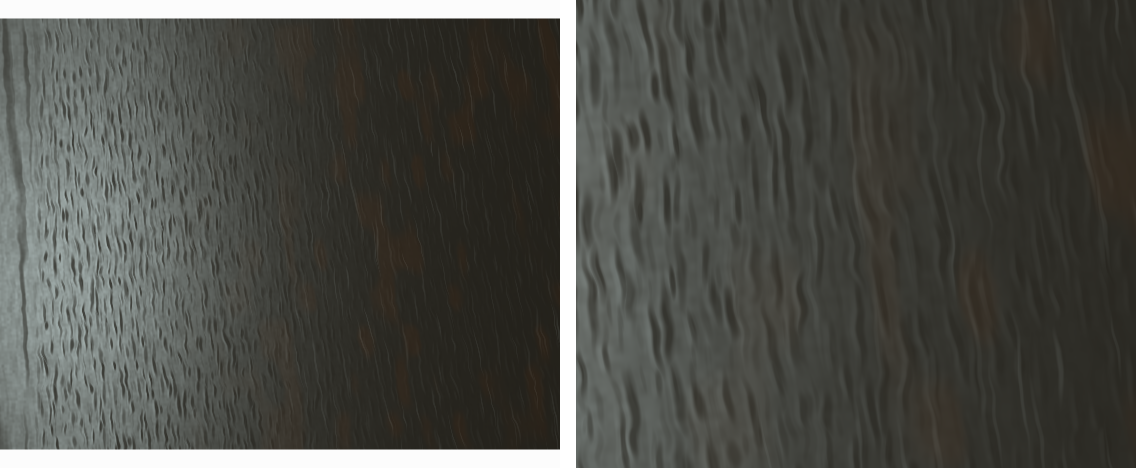
Left: the whole. Right: its middle third, enlarged.
This texture is drawn by a Shadertoy shader. Its source:

```glsl
// Dark stained open-pore wood under a soft sheen from the left, between white bands.

const vec3 WOOD_DARK = vec3(0.130, 0.120, 0.095);
const vec3 WOOD_SHEEN = vec3(0.560, 0.600, 0.590);
const vec3 WARM_STAIN = vec3(0.030, 0.004, -0.010);
const vec3 BAND_WHITE = vec3(0.99);
const float BAND_HEIGHT = 0.0395;
const vec2 SHEEN_CENTER = vec2(0.13, 0.43);
const vec2 SHEEN_SIZE = vec2(0.28, 0.46);
const vec2 PORE_CELL = vec2(0.0175, 0.046);
const vec2 FINE_CELL = vec2(0.0125, 0.031);
const vec2 RIDGE_CELL = vec2(0.034, 0.095);
const float RIM_SHIFT = 0.0042;
const float SMOOTH_STRIP = 0.072;

float hash(vec2 p) {
    return fract(sin(dot(p, vec2(127.1, 311.7))) * 43758.5453);
}

float noise(vec2 p) {
    vec2 i = floor(p), f = fract(p);
    f = f * f * (3.0 - 2.0 * f);
    return mix(mix(hash(i), hash(i + vec2(1, 0)), f.x),
               mix(hash(i + vec2(0, 1)), hash(i + vec2(1, 1)), f.x), f.y);
}

// Scattered tapered dashes, one per jittered cell; width is relative to the cell.
float dashes(vec2 p, vec2 cell, float width, float seed) {
    vec2 base = floor(p / cell);
    float cover = 0.0;
    for (int j = -1; j <= 1; j++) {
        for (int i = -1; i <= 1; i++) {
            vec2 id = base + vec2(i, j);
            vec2 key = id + seed;
            vec2 jitter = vec2(hash(key), hash(key + 17.3)) - 0.5;
            vec2 d = p - (id + 0.5 + jitter * vec2(0.75, 0.9)) * cell;
            float size = hash(key + 41.7);
            d.x += d.y * 0.16 * (hash(key + 63.1) - 0.5);
            vec2 radius = cell * vec2(width * mix(0.6, 1.25, hash(key + 5.9)),
                                      mix(0.22, 0.72, size));
            float dash = 1.0 - smoothstep(0.35, 1.25, length(d / radius));
            cover = max(cover, dash * mix(0.45, 1.0, hash(key + 29.2)));
        }
    }
    return cover;
}

// Broad reflected light, strongest low on the left.
float sheen(vec2 uv) {
    vec2 d = (uv - SHEEN_CENTER) / SHEEN_SIZE;
    float fall = mix(0.38, 1.0, exp(-d.y * d.y));
    float glow = 0.80 * exp(-d.x * d.x) * fall;
    return glow + 0.23 * pow(1.0 - uv.x, 1.4) * mix(0.8, 1.0, fall) + 0.025;
}

// Coordinates along the grain, leaning more toward the right.
vec2 grainSpace(vec2 uv, vec2 p) {
    float lean = mix(0.05, 0.21, uv.x);
    float meander = noise(p * vec2(16.0, 24.0)) - 0.5;
    float ripple = noise(p * vec2(50.0, 65.0) + 9.0) - 0.5;
    return vec2(p.x + lean * p.y + 0.007 * meander + 0.004 * ripple, p.y);
}

void mainImage(out vec4 fragColor, in vec2 fragCoord) {
    vec2 uv = fragCoord / iResolution.xy;
    vec2 p = fragCoord / iResolution.y;
    vec2 g = grainSpace(uv, p);
    vec2 shift = vec2(RIM_SHIFT, 0.001);

    // Open pores with a lit rim beside each one
    float poreZone = smoothstep(SMOOTH_STRIP - 0.02, SMOOTH_STRIP + 0.015, uv.x);
    float fade = 1.0 - smoothstep(0.22, 0.75, uv.x);
    float pore = dashes(g, PORE_CELL, 0.23, 0.0);
    float rim = max(dashes(g + shift, PORE_CELL, 0.23, 0.0) - pore, 0.0);
    float fine = dashes(g, FINE_CELL, 0.22, 80.0);
    float patchy = mix(0.55, 1.1, noise(p * vec2(9.0, 6.0) + 3.0));
    float topFade = 1.0 - 0.35 * smoothstep(0.65, 0.95, uv.y);
    float depth = poreZone * topFade * mix(0.22, 0.72, fade);

    // Thin raised lines that catch light on the dark side
    float ridge = dashes(g + vec2(0.4, 0.0), RIDGE_CELL, 0.065, 150.0);
    float ridgeZone = smoothstep(0.28, 0.65, uv.x);

    // Long streaks in the smooth strip at the left edge
    float streak = smoothstep(0.54, 0.85, noise(vec2(g.x * 85.0, p.y * 3.5) + 21.0));
    streak *= (1.0 - poreZone) * mix(0.4, 1.0, noise(p * vec2(30.0, 9.0)));

    // Compose the tone
    float light = sheen(uv);
    float fiber = noise(g * vec2(190.0, 38.0)) - 0.5;
    float grit = noise(p * 170.0 + 11.0) - 0.5;
    float tone = light * (1.0 + 0.20 * fiber + 0.13 * grit);
    tone *= 1.0 - depth * clamp(pore + 0.42 * fine * patchy, 0.0, 1.0);
    tone *= 1.0 - 0.60 * streak;
    tone += rim * poreZone * (0.035 + 0.17 * light);
    tone += ridge * ridgeZone * mix(0.17, 0.12, uv.x) * patchy;

    // Colour, with faint warm stain where the sheen is weak
    vec3 color = mix(WOOD_DARK, WOOD_SHEEN, clamp(tone, 0.0, 1.12));
    float stain = smoothstep(0.55, 0.85, noise(g * vec2(28.0, 11.0) + 50.0));
    color += WARM_STAIN * stain * smoothstep(0.25, 0.7, uv.x);

    // White bands above and below
    float edge = 0.5 - abs(uv.y - 0.5) - BAND_HEIGHT;
    float blur = 1.0 / iResolution.y;
    color = mix(BAND_WHITE, color, smoothstep(-blur, blur, edge));
    fragColor = vec4(color, 1.0);
}
```
